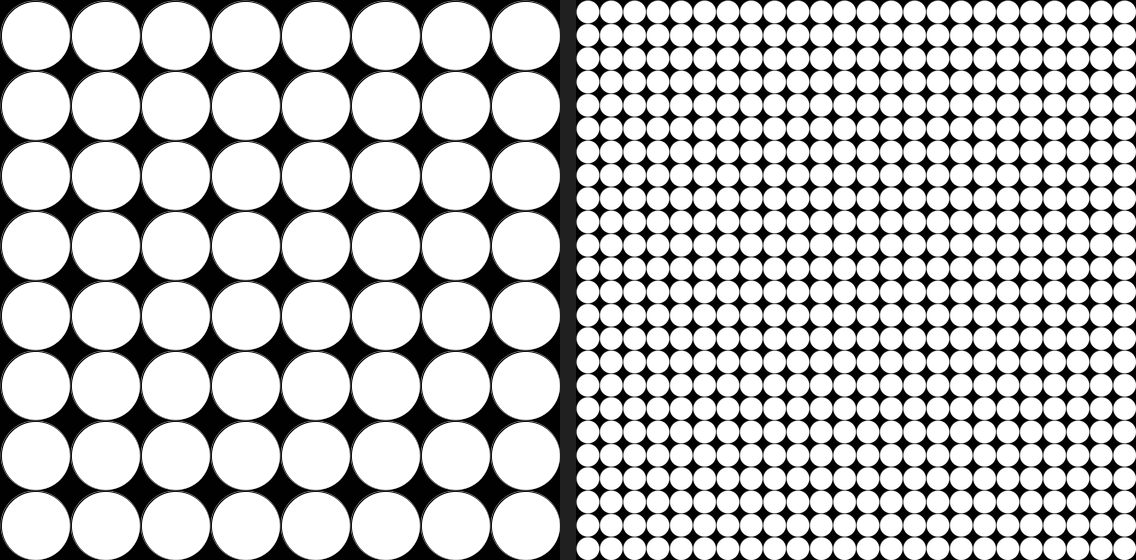
Left: one tile. Right: repeated 3 by 3.
Reproduce this pattern procedurally as a Shadertoy shader.

```glsl
// An 8 by 8 grid of white discs, almost touching, on black.
// Each disc sits slightly right of and below a hairline grey ring, so the
// ring shows only as a thin arc at the upper left. Cells wrap with fract.

const float REPEATS = 8.0;

// Signed distance to a circle repeated once per unit cell
float circleGrid(vec2 p, vec2 center, float radius) {
    return length(fract(p - center + 0.5) - 0.5) - radius;
}

// Area coverage of a shape edge, one pixel wide
float coverage(float dist, float pixel) {
    return clamp(0.5 - dist / pixel, 0.0, 1.0);
}

void mainImage(out vec4 fragColor, in vec2 fragCoord) {
    vec2 cell = fragCoord / iResolution.xy * REPEATS;
    float pixel = REPEATS / min(iResolution.x, iResolution.y);

    // Hairline ring behind the disc
    float ringDist = circleGrid(cell, vec2(0.505, 0.495), 0.494);
    float ring = coverage(abs(ringDist) - 0.004, pixel)
               * min(1.0, 0.008 / pixel + 0.15);

    // White disc, shifted toward the lower right
    float disc = coverage(circleGrid(cell, vec2(0.513, 0.487), 0.485), pixel);

    vec3 color = mix(vec3(0.005), vec3(0.75), ring);
    color = mix(color, vec3(1.0), disc);
    fragColor = vec4(color, 1.0);
}
```
